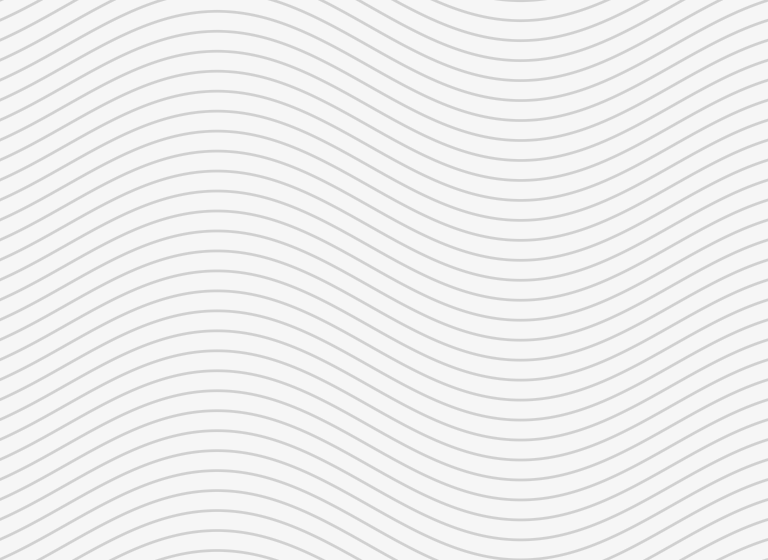
Write a Shadertoy shader that draws this pattern.

```glsl
// Lengths are fractions of the canvas height
const float LINE_SPACING = 0.03566;
const float LINE_WIDTH   = 0.0049;
const float WAVE_LENGTH  = 1.0838;
const float WAVE_HEIGHT  = 0.0975;
const vec2  CREST        = vec2(0.3877, 0.9798);
const float EDGE_PIXELS  = 1.1;

const vec3 PAPER_COLOUR = vec3(0.965);
const vec3 LINE_COLOUR  = vec3(0.815);

const float TAU = 6.2831853;

// Distance from p to the nearest of the stacked cosine curves
float waveDistance(vec2 p) {
    float waveNumber = TAU / WAVE_LENGTH;
    float phase = (p.x - CREST.x) * waveNumber;
    float curve = CREST.y + WAVE_HEIGHT * (cos(phase) - 1.0);
    float slope = -WAVE_HEIGHT * waveNumber * sin(phase);

    // Fold the vertical offset into one repeat
    float offset = (p.y - curve) / LINE_SPACING;
    float vertical = abs(fract(offset + 0.5) - 0.5) * LINE_SPACING;

    // Dividing by the gradient length keeps the stroke width even on slopes
    return vertical / sqrt(1.0 + slope * slope);
}

void mainImage(out vec4 fragColor, in vec2 fragCoord) {
    vec2 p = fragCoord / iResolution.y;
    float pixel = EDGE_PIXELS / iResolution.y;

    // Antialiased stroke coverage
    float edge = waveDistance(p) - 0.5 * LINE_WIDTH;
    float ink = clamp(0.5 - edge / pixel, 0.0, 1.0);

    fragColor = vec4(mix(PAPER_COLOUR, LINE_COLOUR, ink), 1.0);
}
```
